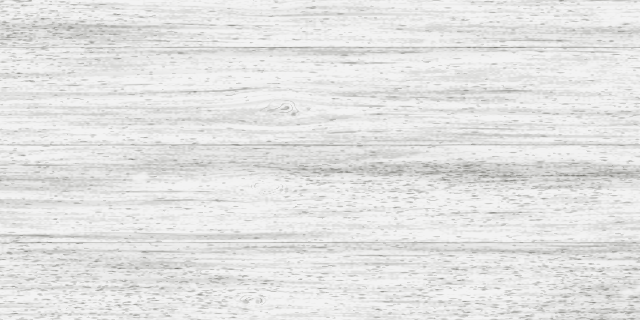
This texture is drawn by a Shadertoy shader. Its source:

```glsl
// Whitewashed horizontal wooden planks with fine grain, worn paint, cracks and knots.

const vec3 PAINT = vec3(0.953, 0.953, 0.952);
const vec3 BARE_WOOD = vec3(0.40, 0.40, 0.375);
const float PLANK_HEIGHT = 0.305;
const float LOWEST_SEAM = 0.242;
const float SEAM_WIDTH = 0.0036;
const float GRAIN_DEPTH = 0.17;
const float GROWTH_DEPTH = 0.17;
const float STAIN_DEPTH = 0.18;
const float FLECK_DEPTH = 0.27;
const float CRACK_DEPTH = 0.32;
const float SEAM_DEPTH = 0.42;
const float KNOT_DEPTH = 0.22;
const float KNOT_X = 0.82;
const vec2 KNOT_SIZE = vec2(0.085, 0.034);

float hash(vec2 p) {
    vec3 q = fract(p.xyx * 0.1031);
    q += dot(q, q.yzx + 33.33);
    return fract((q.x + q.y) * q.z);
}

float valueNoise(vec2 p) {
    vec2 i = floor(p), f = fract(p);
    f = f * f * (3.0 - 2.0 * f);
    float low = mix(hash(i), hash(i + vec2(1, 0)), f.x);
    float high = mix(hash(i + vec2(0, 1)), hash(i + vec2(1, 1)), f.x);
    return mix(low, high, f.y);
}

// Distance to the nearest cell point, and that cell's random id.
vec2 cellular(vec2 p) {
    vec2 cell = floor(p);
    vec2 nearest = vec2(9.0, 0.0);
    for (int y = -1; y <= 1; y++)
    for (int x = -1; x <= 1; x++) {
        vec2 c = cell + vec2(x, y);
        vec2 point = c + vec2(hash(c), hash(c + 57.0));
        float d = length(p - point);
        if (d < nearest.x) nearest = vec2(d, hash(c + 113.0));
    }
    return nearest;
}

// Scattered soft dots; stretch p to turn them into dashes.
float specks(vec2 p, float density, float radius) {
    vec2 c = cellular(p);
    return step(1.0 - density, c.y) * (1.0 - smoothstep(0.3 * radius, radius, c.x));
}

void mainImage(out vec4 fragColor, in vec2 fragCoord) {
    vec2 p = fragCoord / iResolution.y;

    // Planks and seams
    float row = (p.y - LOWEST_SEAM) / PLANK_HEIGHT;
    float plank = floor(row);
    float across = fract(row);
    float seamDist = min(across, 1.0 - across) * PLANK_HEIGHT;
    float seam = 1.0 - smoothstep(0.1 * SEAM_WIDTH, SEAM_WIDTH, seamDist);
    seam *= 0.35 + 0.65 * valueNoise(vec2(p.x * 9.0, plank * 5.0));

    // Grain coordinates, gently waved and pushed apart around the knots
    vec2 g = p;
    g.y += 0.005 * sin(2.1 * p.x + 2.3 * plank) + 0.002 * sin(5.7 * p.x + 17.0 * p.y);
    float knots = 0.0;
    for (int i = -1; i < 3; i++) {
        float n = float(i);
        float seed = hash(vec2(n, 7.0));
        vec2 center = vec2(KNOT_X + 0.16 * (seed - 0.5),
                           LOWEST_SEAM + (n + 0.35 + 0.4 * hash(vec2(n, 19.0))) * PLANK_HEIGHT);
        vec2 size = KNOT_SIZE * (0.45 + 0.55 * seed);
        vec2 q = (p - center) / size;
        float here = 1.0 - step(0.5, abs(plank - n));
        g.y -= here * 0.75 * (p.y - center.y) * exp(-0.35 * dot(q, q));
        float r = length(q) + 0.6 * (valueNoise(p * vec2(30.0, 60.0)) - 0.5);
        float rings = smoothstep(0.3, 1.0, sin(21.0 * r)) * (1.0 - smoothstep(0.4, 1.2, r));
        float core = 1.0 - smoothstep(0.05, 0.25, r);
        float chipped = valueNoise(p * vec2(60.0, 110.0));
        knots += here * (rings + core) * smoothstep(0.25, 0.7, chipped);
    }
    g += vec2(3.7, 1.3) * plank;

    // Fine fibres and thin growth lines
    float fibre = 0.36 * valueNoise(g * vec2(4.0, 125.0))
                + 0.32 * valueNoise(g * vec2(17.0, 240.0))
                + 0.32 * valueNoise(p * vec2(120.0, 235.0));
    float grain = smoothstep(0.36, 0.82, fibre);
    float growth = smoothstep(0.55, 0.95, valueNoise(g * vec2(1.3, 88.0)));
    growth *= smoothstep(0.2, 0.8, valueNoise(g * vec2(1.1, 9.0)));

    // Grey stains: drifting patches and one long slanting band
    float patches = smoothstep(0.52, 0.92, valueNoise(g * vec2(1.2, 14.0)));
    float bandOffset = (p.y - 0.515 + 0.03 * p.x) / 0.032;
    float band = exp(-bandOffset * bandOffset)
               * smoothstep(0.15, 0.7, valueNoise(p * vec2(1.8, 24.0) + 4.0));
    float stain = (0.6 * patches + 1.15 * band) * (0.2 + 1.6 * fibre);

    // Tiny worn flecks gather in places; hairline cracks run far along the grain
    float wear = smoothstep(0.4, 0.9, valueNoise(p * vec2(1.8, 9.0) + 11.0));
    wear = max(wear, smoothstep(0.9, 1.6, p.x) * (1.0 - smoothstep(0.12, 0.26, p.y)));
    float flecks = specks(g * vec2(24.0, 120.0), 0.05 + 0.28 * wear, 0.42)
                 + 0.8 * specks(g * vec2(55.0, 150.0) + 9.0, 0.05 + 0.28 * wear, 0.5)
                 + 1.2 * specks(g * vec2(17.0, 50.0) + 5.0, 0.012 + 0.02 * wear, 0.2);
    float cracks = specks(g * vec2(0.9, 52.0), 0.3, 0.22);
    cracks *= smoothstep(0.1, 0.9, valueNoise(p * vec2(22.0, 60.0)));

    // Thick paint blobs hide the wood below
    vec2 blobAt = p * vec2(9.0, 22.0) + 0.5 * valueNoise(p * 45.0);
    float blobs = specks(blobAt, 0.035, 0.38);

    float bare = GRAIN_DEPTH * grain + GROWTH_DEPTH * growth + STAIN_DEPTH * stain
               + FLECK_DEPTH * flecks + CRACK_DEPTH * cracks + KNOT_DEPTH * knots;
    bare = bare * (1.0 - 0.85 * blobs) + SEAM_DEPTH * seam;
    fragColor = vec4(mix(PAINT, BARE_WOOD, clamp(bare, 0.0, 1.0)), 1.0);
}
```
